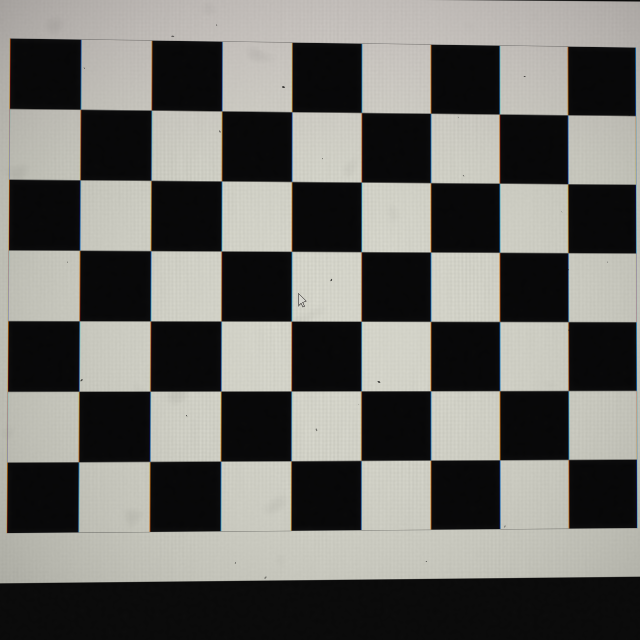
This pattern is drawn by a Shadertoy shader. Its source:

```glsl
// A nine by seven checkerboard shown on a lit screen and seen slightly askew.
// A projective grid gives the squares; vignette, pixel mesh, colour fringes,
// dust specks and a small arrow pointer are layered over it.

vec2 hash2(vec2 p) {
    p = vec2(dot(p, vec2(127.1, 311.7)), dot(p, vec2(269.5, 183.3)));
    return fract(sin(p) * 43758.5);
}

float gradientNoise(vec2 p) {
    vec2 i = floor(p), f = p - i;
    vec2 u = f * f * f * (f * (f * 6.0 - 15.0) + 10.0);
    vec2 o = vec2(0, 1);
    float a = dot(hash2(i) * 2.0 - 1.0, f);
    float b = dot(hash2(i + o.yx) * 2.0 - 1.0, f - o.yx);
    float c = dot(hash2(i + o.xy) * 2.0 - 1.0, f - o.xy);
    float d = dot(hash2(i + o.yy) * 2.0 - 1.0, f - o.yy);
    return mix(mix(a, b, u.x), mix(c, d, u.x), u.y);
}

// Board coordinates: 0..9 across and 0..7 down, inside a tilted quad
vec2 boardCoord(vec2 p) {
    float left = 0.016 - 0.0066 * p.y, right = 0.9932 + 0.0032 * p.y;
    float top = 0.0596 + 0.0145 * p.x, bottom = 0.8334 - 0.0079 * p.x;
    float s = (p.x - left) / (right - left);
    return vec2(9.0 * s / (s + (1.0 - s) * 1.028),
                7.0 * (p.y - top) / (bottom - top));
}

// Coverage of the dark squares, with edges softened over blur
float darkSquares(vec2 p, float blur) {
    vec2 g = boardCoord(p);
    vec2 w = blur * vec2(9.2, 9.1);
    vec2 wave = clamp(sin(3.14159 * g) / (3.14159 * w), -1.0, 1.0);
    vec2 inside = smoothstep(-w, w, g) * smoothstep(-w, w, vec2(9, 7) - g);
    return (0.5 + 0.5 * wave.x * wave.y) * inside.x * inside.y;
}

// Signed distance to the arrow pointer, tip at the origin
float pointerDistance(vec2 p) {
    vec2 v[7] = vec2[7](vec2(0), vec2(0, 15.3), vec2(3.3, 12), vec2(5.5, 16.5),
                        vec2(7.5, 15.5), vec2(5.3, 11), vec2(9.5, 9.3));
    float d = dot(p, p), side = 1.0;
    for (int i = 0, j = 6; i < 7; j = i, i++) {
        vec2 e = v[j] - v[i], q = p - v[i];
        vec2 r = q - e * clamp(dot(q, e) / dot(e, e), 0.0, 1.0);
        d = min(d, dot(r, r));
        bvec3 c = bvec3(p.y >= v[i].y, p.y < v[j].y, e.x * q.y > e.y * q.x);
        if (all(c) || all(not(c))) side = -side;
    }
    return side * sqrt(d);
}

// Sparse dust: at most one slanted fleck per cell
float dust(vec2 p, float blur) {
    vec2 cell = floor(p * 13.0), h = hash2(cell + 4.0), k = hash2(cell + 51.0);
    vec2 q = p - (cell + 0.2 + 0.6 * h) / 13.0;
    float a = 6.283 * k.x;
    q = mat2(cos(a), sin(a), -sin(a), cos(a)) * q;
    float d = length(q * vec2(1.0, 1.7)) - mix(0.0008, 0.0024, h.y * h.y);
    return step(0.68, k.y) * mix(0.25, 0.75, h.x) * (1.0 - smoothstep(-blur, blur, d));
}

void mainImage(out vec4 fragColor, in vec2 fragCoord) {
    vec2 p = fragCoord / iResolution.xy;
    p.y = 1.0 - p.y; // measured downward from the top
    float blur = max(0.0012, 0.75 / min(iResolution.x, iResolution.y));

    // Backlight: warm white, falling off to the edges and pinker at the top
    vec2 d = p - vec2(0.53, 0.49);
    float r2 = dot(d, d);
    float light = 0.828 - 0.27 * r2 - 0.15 * r2 * r2;
    vec3 tint = mix(vec3(1.0, 1.0, 0.95), vec3(1.0, 0.975, 0.955),
                    1.0 - smoothstep(0.0, 0.3, p.y));
    vec3 paper = light * tint;

    // Pixel mesh: fine columns and weaker rows, fading in patches
    float patches = 0.6 + 0.8 * gradientNoise(p * vec2(9.0, 5.0));
    float centre = exp(-5.0 * r2);
    float mesh = 0.016 * sin(p.x * 1068.0 + 0.6 * sin(p.y * 9.0))
               + 0.008 * sin(p.y * 1010.0)
               + 0.022 * gradientNoise(p * vec2(190.0, 14.0));
    paper += mesh * patches * (0.3 + 0.9 * centre);
    paper += 0.012 * gradientNoise(p * 240.0);

    // Faint smudges and dust
    float smudge = smoothstep(0.32, 0.6, gradientNoise(p * 17.0 + 3.0));
    paper *= 1.0 - 0.06 * smudge;
    paper *= 1.0 - dust(p, blur);

    // Pointer: pale body with a thin grey outline
    float arrow = pointerDistance((p - vec2(0.4661, 0.4583)) * 768.0);
    float soft = blur * 600.0;
    paper = mix(paper, vec3(0.84, 0.84, 0.81), 1.0 - smoothstep(-soft, soft, arrow));
    paper = mix(paper, vec3(0.38, 0.37, 0.36),
                0.85 * (1.0 - smoothstep(0.2, 0.2 + soft, abs(arrow))));

    // Dark squares, shifted per channel for red and blue fringes
    vec2 fringe = vec2(0.0006, 0.0);
    vec3 dark = vec3(darkSquares(p - fringe, blur), darkSquares(p, blur),
                     darkSquares(p + fringe, blur));
    float glow = 1.0 - darkSquares(p, 0.009);
    vec3 ink = vec3(0.031, 0.031, 0.034) + 0.03 * glow
             + 0.006 * gradientNoise(p * 90.0);
    vec3 color = mix(paper, ink, dark);

    // Bezel below the screen and a sliver at the top right
    float below = p.y - (0.9115 - 0.0104 * p.x);
    float above = 0.008 * (p.x - 0.7) - p.y;
    float bezel = max(smoothstep(-blur, blur, below), smoothstep(-blur, blur, above));
    vec3 frame = vec3(0.042) + 0.008 * gradientNoise(p * 120.0);
    color = mix(color, frame, bezel);

    fragColor = vec4(color, 1.0);
}
```
